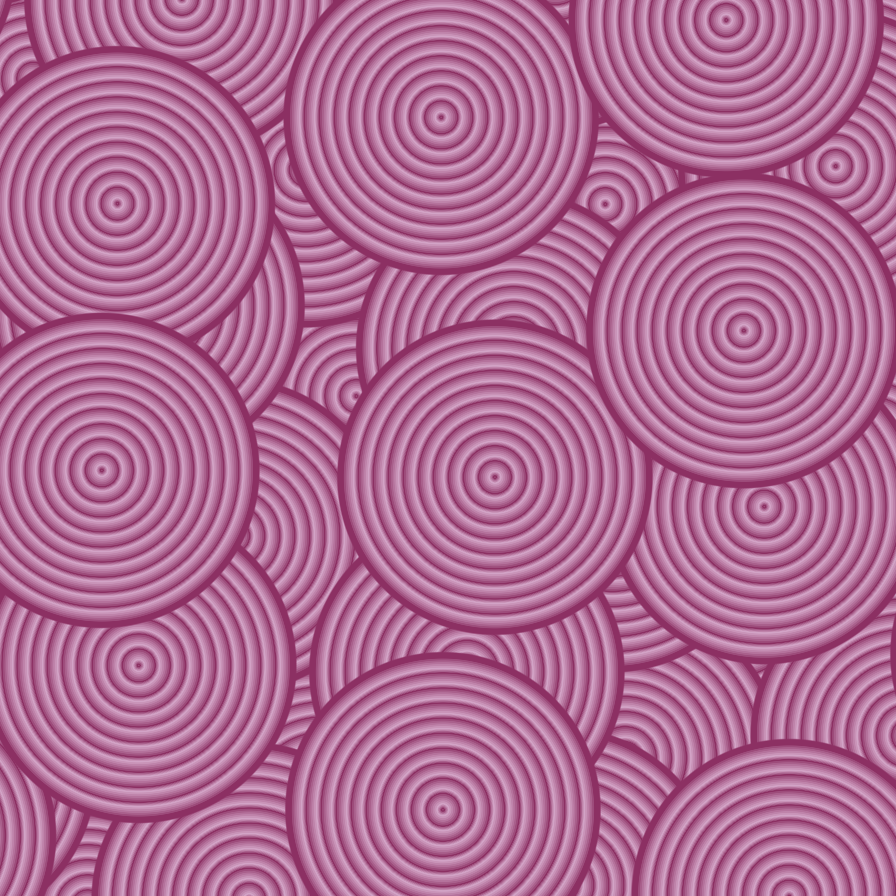
Give the GLSL for this pattern, as a three.js fragment shader.

```glsl
varying vec2 vUv;

const int DISC_COUNT = 90;
const float DISC_RADIUS = 0.176;
const float RING_PERIOD = 0.0168;
const float RING_OFFSET = 0.0017;
const float RING_COUNT = 10.0;
const float TONE_STEPS = 6.0;
const float EDGE_SOFTNESS = 0.0011;

const vec3 DARK_PLUM = vec3(0.55, 0.19, 0.39);
const vec3 PALE_MAUVE = vec3(0.825, 0.64, 0.775);

vec2 hash2(float n) {
  vec2 p = fract(vec2(n) * vec2(0.1031, 0.1137) + vec2(0.37, 0.71));
  p += dot(p, p.yx + 19.19);
  return fract((p.xx + p.yx) * p.xy);
}

// Evenly spread sequence, loosened by a random shift
vec2 discCenter(float index, float span, float jitter) {
  vec2 spread = fract(vec2(0.21, 0.46) + index * vec2(0.7549, 0.5698));
  vec2 shift = (hash2(index + 1.0) - 0.5) * jitter;
  return 0.5 + (spread - 0.5) * span + shift;
}

// Soft-edged staircase from 0 to 1
float terrace(float value, float steps) {
  float scaled = value * steps;
  return (floor(scaled) + smoothstep(0.25, 0.75, fract(scaled))) / steps;
}

// Each ring rises quickly to its crest, then steps down outward
float ringTone(float radius) {
  float turns = (radius - RING_OFFSET) / RING_PERIOD;
  float phase = fract(turns);
  float crest = 0.28;
  float slope = min(phase / crest, (1.0 - phase) / (1.0 - crest));
  float tone = pow(terrace(slope, TONE_STEPS), 0.8);
  return tone * (1.0 - step(RING_COUNT, turns));
}

vec3 discColor(float radius) {
  return mix(DARK_PLUM, PALE_MAUVE, ringTone(radius));
}

float discCoverage(float radius, float size, float softness) {
  return 1.0 - smoothstep(size - softness, size + softness, radius);
}

void main() {
  vec3 color = vec3(0.0);
  float remaining = 1.0;

  // Composite the pile from the top disc downward
  for (int i = 0; i < DISC_COUNT; i++) {
    vec2 center = discCenter(float(i), 1.36, 0.13);
    float radius = distance(vUv, center);
    float coverage = discCoverage(radius, DISC_RADIUS, EDGE_SOFTNESS);
    color += remaining * coverage * discColor(radius);
    remaining *= 1.0 - coverage;
    if (remaining < 0.004) break;
  }

  color += remaining * DARK_PLUM;
  gl_FragColor = vec4(color, 1.0);
}
```
